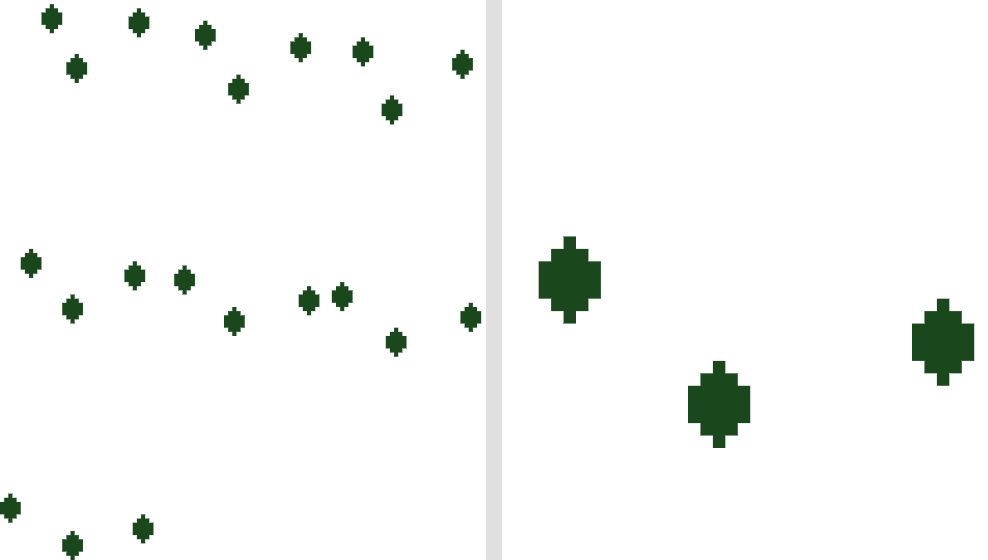
Left: the whole. Right: its middle third, enlarged.
Give the GLSL for this pattern, as a Shadertoy shader.

```glsl
// Sparse dark green stepped grains on white, in gently falling rows.
// Three strands of grains repeat on slanted lattices; each grain is jittered,
// snapped to a coarse block grid and drawn as a union of three boxes.

const float BLOCKS_HIGH = 135.0;               // block rows over the canvas height
const vec2 GRAIN_HALF = vec2(2.5, 3.5);        // half size of a grain in blocks
const float MOTIF_HEIGHT = 20.5;               // depth of one group of three grains
const vec2 MOTIF_DROP = vec2(4.0, 57.0);       // fall per column and per row
const vec2 JITTER = vec2(1.3, 0.9);
const vec3 PAPER = vec3(1.0);
const vec3 LEAF_GREEN = vec3(0.105, 0.28, 0.115);

// Sine-free hash giving two values in 0..1
vec2 hash2(vec3 cell) {
    vec3 q = fract(cell * vec3(0.1031, 0.1030, 0.0973));
    q += dot(q, q.yzx + 33.33);
    return fract((q.xx + q.yz) * q.zy);
}

float boxDistance(vec2 p, vec2 halfSize) {
    vec2 d = abs(p) - halfSize;
    return length(max(d, 0.0)) + min(max(d.x, d.y), 0.0);
}

// Stepped lozenge: rows of 1, 3, 5, 5, 5, 3 and 1 blocks
float grainDistance(vec2 p) {
    float d = boxDistance(p, vec2(0.5, GRAIN_HALF.y));
    d = min(d, boxDistance(p, vec2(1.5, 2.5)));
    return min(d, boxDistance(p, vec2(GRAIN_HALF.x, 1.5)));
}

// Distance to one strand of grains on a slanted lattice
float strandDistance(vec2 p, vec2 origin, vec2 along, vec2 down, float seed, vec2 canvas) {
    float d = 1e3;
    for (int row = 0; row < 3; row++) {
        for (int col = 0; col < 3; col++) {
            vec2 cell = vec2(col, row);
            // Only groups that fit entirely on the canvas are kept
            if (dot(cell, MOTIF_DROP) + MOTIF_HEIGHT > BLOCKS_HIGH) continue;
            vec2 offset = (hash2(vec3(cell + 1.0, seed)) * 2.0 - 1.0) * JITTER;
            vec2 center = origin + cell.x * along + cell.y * down + offset;
            center = floor(clamp(center, GRAIN_HALF, canvas - GRAIN_HALF)) + 0.5;
            d = min(d, grainDistance(p - center));
        }
    }
    return d;
}

void mainImage(out vec4 fragColor, in vec2 fragCoord) {
    // Block coordinates measured from the top left
    float blocksPerPixel = BLOCKS_HIGH / iResolution.y;
    vec2 canvas = iResolution.xy * blocksPerPixel;
    vec2 p = vec2(fragCoord.x, iResolution.y - fragCoord.y) * blocksPerPixel;

    // Upper left, lower and upper right grain of every group
    float d = strandDistance(p, vec2(11.5, 3.5), vec2(37.5, 4.5), vec2(-4.2, 59.7), 3.0, canvas);
    d = min(d, strandDistance(p, vec2(17.3, 17.5), vec2(39.0, 4.0), vec2(-0.5, 57.0), 11.0, canvas));
    d = min(d, strandDistance(p, vec2(32.8, 5.5), vec2(40.0, 5.2), vec2(0.8, 60.5), 23.0, canvas));

    float coverage = clamp(0.5 - d / blocksPerPixel, 0.0, 1.0);
    fragColor = vec4(mix(PAPER, LEAF_GREEN, coverage), 1.0);
}
```
